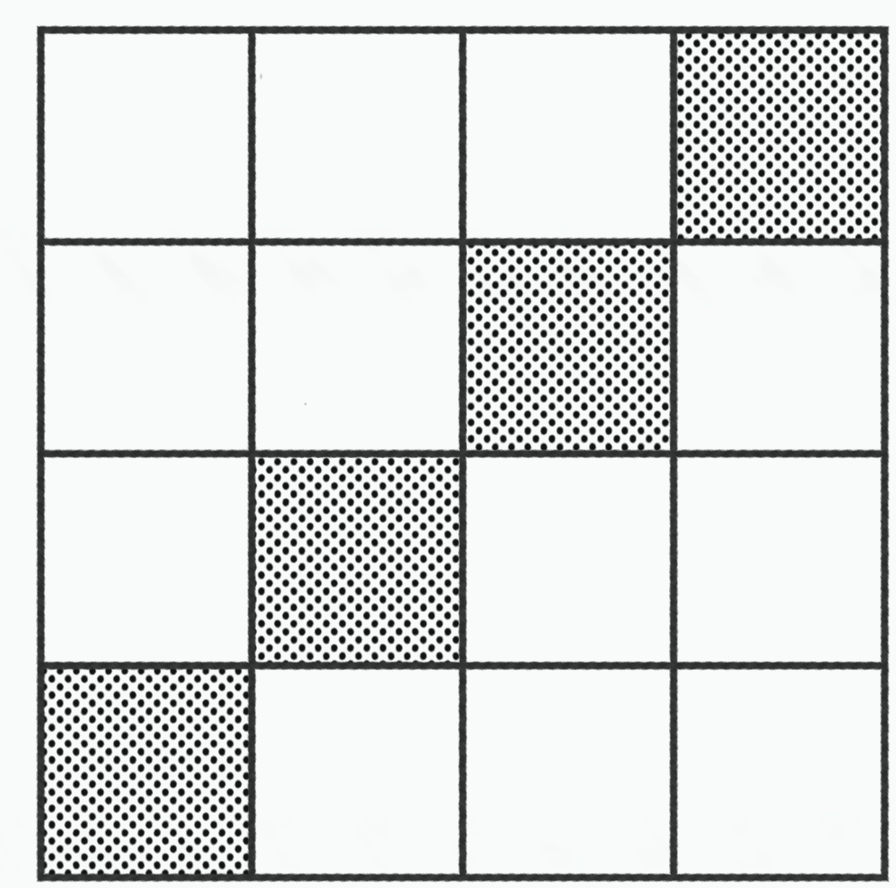
Give the GLSL for this pattern, as a Shadertoy shader.

```glsl
// A hand-inked four by four grid on pale paper, with its rising diagonal
// filled by staggered dots. Lines are distances to a repeated lattice,
// roughened with layered sines; the dots are two interleaved repeats.

// Layered sines, roughly -1 to 1, for uneven ink and paper
float ripple(vec2 p) {
    return 0.5 * sin(p.x + 1.7 * sin(p.y * 0.6))
         + 0.3 * sin(p.y * 1.9 + 1.3 * sin(p.x * 0.8))
         + 0.2 * sin((p.x + p.y) * 3.1);
}

// Coverage of a shape from its signed distance
float ink(float d, float blur) {
    return 1.0 - smoothstep(-blur, blur, d);
}

// Distance to the nearest dot of a staggered lattice with unit pitch
float dotScreen(vec2 q) {
    vec2 stretch = vec2(1.08, 0.93);
    vec2 a = (fract(q + 0.5) - 0.5) * stretch;
    vec2 b = (fract(q) - 0.5) * stretch;
    return min(length(a), length(b));
}

void mainImage(out vec4 fragColor, in vec2 fragCoord) {
    vec2 p = fragCoord / iResolution.y;
    float blur = max(0.0016, 1.0 / iResolution.y);

    // Grid cells
    vec2 cellSize = vec2(0.2376, 0.2386);
    vec2 g = (p - vec2(0.0459, 0.0118)) / cellSize;
    vec2 cell = floor(g);
    vec2 local = (g - cell) * cellSize;

    // Paper with faint uneven bands
    vec3 color = vec3(0.972, 0.985, 0.981);
    float band = exp(-pow((p.y - 0.70) / 0.035, 2.0))
               + 0.6 * exp(-pow((p.y - 0.05) / 0.03, 2.0));
    color -= 0.012 * band * smoothstep(0.1, 0.7, ripple(p * vec2(60.0, 45.0)));

    // Dots in the diagonal cells, each with its own phase
    bool inside = all(greaterThanEqual(cell, vec2(0.0))) && all(lessThan(cell, vec2(4.0)));
    if (inside && cell.x == cell.y) {
        float pitch = 0.01824;
        vec2 phase = vec2(0.69, 0.26) + cell.x * vec2(-0.09, 0.33);
        float d = dotScreen(local / pitch - phase) * pitch - 0.0039;
        d += 0.0003 * ripple(p * 420.0);
        color = mix(color, vec3(0.07), ink(d, blur));
    }

    // Grid lines with rough edges, limited to the frame
    vec2 nearest = clamp(round(g), 0.0, 4.0);
    vec2 toLine = abs(g - nearest) * cellSize;
    vec2 beyond = (abs(g - 2.0) - 2.0) * cellSize;
    float rough = 0.0005 * ripple(p * 480.0);
    float vertical = max(toLine.x - 0.0041, beyond.y - 0.004);
    float horizontal = max(toLine.y - 0.0041, beyond.x - 0.004);
    float d = min(vertical, horizontal) + rough;
    vec3 lineColor = vec3(0.19, 0.20, 0.195) + 0.035 * ripple(p * 350.0);
    color = mix(color, lineColor, ink(d, blur));

    // Two small specks on the paper
    float speck = min(length((p - vec2(0.294, 0.914)) * vec2(1.0, 0.5)),
                      length(p - vec2(0.344, 0.545)));
    color = mix(color, vec3(0.6), 0.7 * ink(speck - 0.001, blur));

    fragColor = vec4(color, 1.0);
}
```
